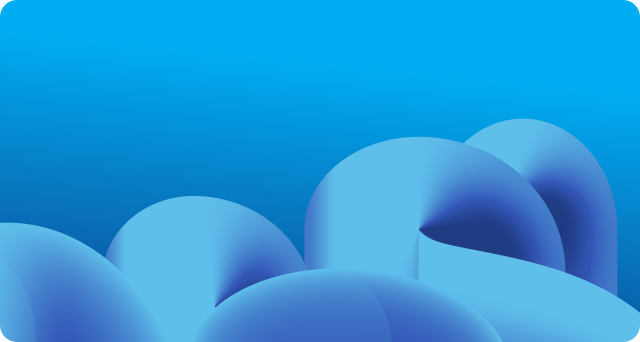
Write a WebGL 2 fragment shader that draws this background.

```glsl
#version 300 es
precision highp float;

uniform vec2 u_resolution;
out vec4 fragColor;

// Colours
const vec3 SKY_TOP = vec3(0.0, 0.68, 0.95);
const vec3 SKY_LOW = vec3(0.04, 0.37, 0.66);
const vec3 LIGHT = vec3(0.37, 0.75, 0.92);
const vec3 ROYAL = vec3(0.20, 0.34, 0.72);
const vec3 NAVY = vec3(0.12, 0.23, 0.51);
const vec3 PAPER = vec3(1.0);

// Layout, in units of the canvas height
const float CORNER = 0.05;
const float SKY_START = 0.08;
const float SKY_TILT = 0.10;
const float SKY_SPAN = 0.68;
const vec2 BACK_PEAK = vec2(1.529, 0.653);
const vec2 BACK_RADII = vec2(0.276, 0.324);
const vec2 BACK_PIVOT = vec2(1.488, 0.439);
const vec2 MAIN_PEAK = vec2(1.224, 0.600);
const vec2 MAIN_LEFT = vec2(0.334, 0.271);
const vec2 MAIN_RIGHT = vec2(0.429, 0.393);
const vec2 MAIN_PIVOT = vec2(1.224, 0.329);
const vec2 SIDE_PEAK = vec2(0.566, 0.427);
const vec2 SIDE_LEFT = vec2(0.268, 0.244);
const vec2 SIDE_RIGHT = vec2(0.354, 0.329);
const vec2 SIDE_PIVOT = vec2(0.627, 0.102);
const vec2 FRONT_PEAK = vec2(0.988, 0.215);
const vec2 FRONT_LEFT = vec2(0.434, 0.263);
const vec2 FRONT_RIGHT = vec2(0.510, 0.317);
const vec2 CORNER_PEAK = vec2(0.020, 0.349);
const vec2 CORNER_RADII = vec2(0.537, 0.666);
const float RIM_WIDTH = 0.18;
const float VEIL = 0.14;

// Signed distance to a dome with separate left and right radii
float dome(vec2 p, vec2 peak, vec2 leftR, vec2 rightR) {
    vec2 r = p.x < peak.x ? leftR : rightR;
    vec2 v = (p - peak + vec2(0.0, r.y)) / r;
    v.y = max(v.y, 0.001);
    float f = length(v);
    return f * (f - 1.0) / length(v / r);
}

float cover(float d) {
    return clamp(0.5 - d * u_resolution.y, 0.0, 1.0);
}

vec3 ramp(float t) {
    vec3 c = mix(LIGHT, ROYAL, clamp(t / 0.65, 0.0, 1.0));
    return mix(c, NAVY, smoothstep(0.6, 1.0, t));
}

// Conic shadow around a pivot, softened towards the rim
float fold(vec2 p, vec2 pivot, float darkAngle, float spread, float d) {
    vec2 q = p - pivot;
    float s = sin(darkAngle), c = cos(darkAngle);
    float a = abs(atan(c * q.y - s * q.x, c * q.x + s * q.y));
    float rim = mix(0.45, 1.0, smoothstep(0.0, RIM_WIDTH, -d));
    return (1.0 - smoothstep(0.0, spread, a)) * rim;
}

// Blue tint on the far left flank of a dome
float flank(float x, float peakX, float radius) {
    return 0.45 * smoothstep(0.7, 1.0, (peakX - x) / radius);
}

float depthShade(float d, float falloff) {
    return 1.0 - exp(min(d, 0.0) / falloff);
}

void main() {
    vec2 p = gl_FragCoord.xy / u_resolution.y;
    vec2 size = vec2(u_resolution.x / u_resolution.y, 1.0);

    // Sky
    float fall = (1.0 - p.y - SKY_START - SKY_TILT * p.x) / SKY_SPAN;
    vec3 color = mix(SKY_TOP, SKY_LOW, clamp(fall, 0.0, 1.0));

    // Back loop
    float d = dome(p, BACK_PEAK, BACK_RADII, BACK_RADII);
    color = mix(color, ramp(fold(p, BACK_PIVOT, -0.5, 1.9, d)), cover(d));

    // Main loop
    d = dome(p, MAIN_PEAK, MAIN_LEFT, MAIN_RIGHT);
    float t = fold(p, MAIN_PIVOT, -0.2, 1.9, d) + flank(p.x, MAIN_PEAK.x, MAIN_LEFT.x);
    color = mix(color, ramp(t), cover(d));

    // Band sweeping right from the crease
    float run = max(p.x - MAIN_PIVOT.x, 0.0);
    float drop = 0.03 * (1.0 - exp(-run / 0.03)) + 0.18 * run + 0.55 * pow(run, 4.0);
    d = p.y - MAIN_PIVOT.y + drop;
    t = 0.35 * smoothstep(0.12, 0.32, -d);
    color = mix(color, ramp(t), cover(max(d, MAIN_PIVOT.x - p.x)));

    // Side loop
    d = dome(p, SIDE_PEAK, SIDE_LEFT, SIDE_RIGHT);
    t = 0.8 * fold(p, SIDE_PIVOT, 0.45, 1.3, d) + flank(p.x, SIDE_PEAK.x, SIDE_LEFT.x);
    color = mix(color, ramp(t), cover(d));

    // Front mound with a pale veil
    d = dome(p, FRONT_PEAK, FRONT_LEFT, FRONT_RIGHT);
    vec3 mound = ramp(0.68 * depthShade(d, 0.08));
    float veil = dome(p, vec2(0.902, 0.232), vec2(0.434, 0.3), vec2(0.244));
    color = mix(color, mix(mound, LIGHT, VEIL * cover(veil)), cover(d));

    // Corner mound with a pale veil
    d = dome(p, CORNER_PEAK, CORNER_RADII, CORNER_RADII);
    mound = ramp(0.9 * depthShade(d, 0.2) * smoothstep(-0.08, 0.22, p.x));
    veil = dome(p, vec2(-0.05, 0.25), vec2(0.155, 0.25), vec2(0.155, 0.25));
    color = mix(color, mix(mound, LIGHT, VEIL * cover(veil)), cover(d));

    // Rounded frame
    vec2 q = abs(p - 0.5 * size) - 0.5 * size + CORNER;
    float frame = length(max(q, 0.0)) - CORNER;
    fragColor = vec4(mix(PAPER, color, cover(frame)), 1.0);
}
```
